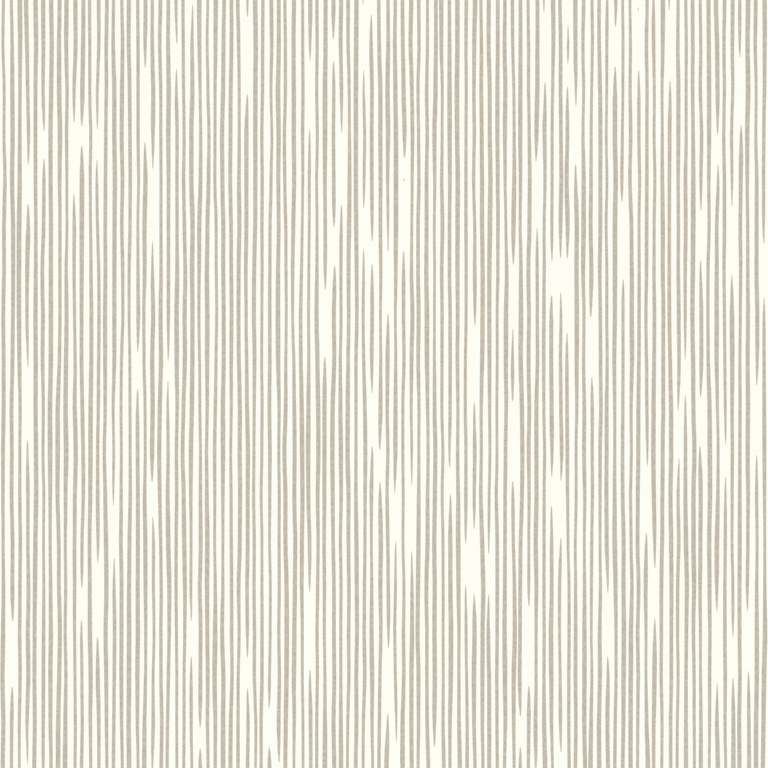
This pattern is drawn by a WebGL 2 fragment shader. Its source:

```glsl
#version 300 es
precision highp float;
// Fine upright hand-drawn stripes in warm grey on cream, with tapered breaks.

uniform vec2 u_resolution;
out vec4 fragColor;

const float STRIPES = 98.0;      // stripes across the canvas
const float BREAK_ROWS = 4.0;    // possible breaks down each stripe
const float BREAK_CHANCE = 0.19;
const float HALF_WIDTH = 0.235;  // in stripe spacings
const vec3 CREAM = vec3(0.995, 0.993, 0.953);
const vec3 WARM_INK = vec3(0.775, 0.738, 0.672);
const vec3 COOL_INK = vec3(0.762, 0.744, 0.690);

// Integer hash of a cell and a seed, giving 0 to 1
float hash(vec2 cell, float seed) {
    uvec3 v = uvec3(ivec3(cell, seed) + 4096);
    v = v * 1664525u + 1013904223u;
    v.x += v.y * v.z;
    v.y += v.z * v.x;
    v.z += v.x * v.y;
    v ^= v >> 16u;
    v.x += v.y * v.z;
    return float(v.x >> 8u) / 16777216.0;
}

// Smooth value noise, 0 to 1
float noise(vec2 p, float seed) {
    vec2 cell = floor(p);
    vec2 f = fract(p);
    f = f * f * (3.0 - 2.0 * f);
    float low = mix(hash(cell, seed), hash(cell + vec2(1, 0), seed), f.x);
    float high = mix(hash(cell + vec2(0, 1), seed), hash(cell + vec2(1, 1), seed), f.x);
    return mix(low, high, f.y);
}

// Stroke thickness factor: 0 inside a break, rising to 1 past its pointed ends
float breakTaper(float column, float y) {
    float thickness = 1.0;
    float row = floor(y * BREAK_ROWS);
    for (float k = -1.0; k <= 1.0; k++) {
        vec2 cell = vec2(column, row + k);
        if (hash(cell, 1.0) < BREAK_CHANCE) {
            float middle = (cell.y + hash(cell, 2.0)) / BREAK_ROWS;
            float halfLength = mix(0.012, 0.052, hash(cell, 3.0));
            float taper = mix(0.03, 0.06, hash(cell, 4.0));
            float beyond = (abs(y - middle) - halfLength) / taper;
            thickness = min(thickness, sqrt(clamp(beyond, 0.0, 1.0)));
        }
    }
    return thickness;
}

// Sideways drift of a stripe, in stripe spacings
float wobble(float column, float y) {
    float slow = noise(vec2(column, y * 5.0), 5.0) - 0.5;
    float quick = noise(vec2(column, y * 17.0), 6.0) - 0.5;
    return 0.30 * slow + 0.13 * quick;
}

// Part of a sample of the given width covered by a centred bar
float barCoverage(float x, float halfWidth, float sampleWidth) {
    float right = min(x + 0.5 * sampleWidth, halfWidth);
    float left = max(x - 0.5 * sampleWidth, -halfWidth);
    return max(right - left, 0.0) / sampleWidth;
}

// Ink coverage from the nearest stripes
float stripeCoverage(vec2 uv, float sampleWidth) {
    float x = uv.x * STRIPES;
    float nearest = floor(x);
    float coverage = 0.0;
    for (float k = -1.0; k <= 1.0; k++) {
        float column = nearest + k;
        float swell = mix(0.72, 1.28, noise(vec2(column, uv.y * 7.0), 7.0));
        float halfWidth = HALF_WIDTH * swell * breakTaper(column, uv.y);
        float centre = column + 0.5 + wobble(column, uv.y);
        coverage += barCoverage(x - centre, halfWidth, sampleWidth);
    }
    return min(coverage, 1.0);
}

void main() {
    vec2 uv = gl_FragCoord.xy / u_resolution;
    float sampleWidth = max(1.35 * STRIPES / u_resolution.x, 0.12);
    float coverage = stripeCoverage(uv, sampleWidth);

    // Ink drifts between warm and cool, with fine printed grain
    vec3 ink = mix(WARM_INK, COOL_INK, noise(uv * vec2(24.0, 5.0), 8.0));
    ink += 0.07 * (noise(uv * 420.0, 9.0) - 0.5);
    vec3 paper = CREAM + 0.008 * (noise(uv * 300.0, 10.0) - 0.5);

    fragColor = vec4(mix(paper, ink, coverage), 1.0);
}
```
